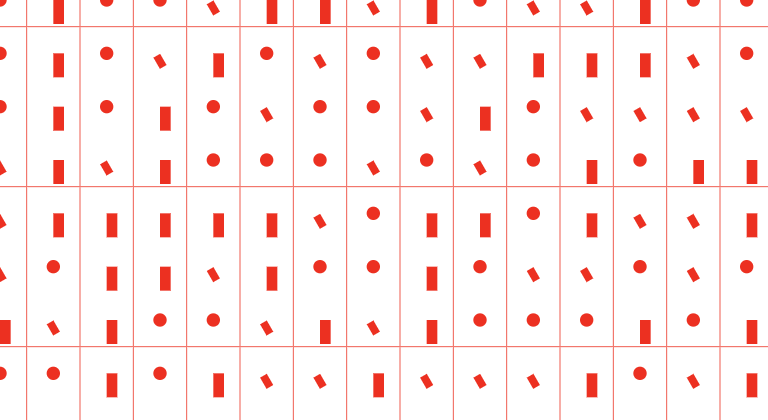
Reproduce this pattern procedurally as a Shadertoy shader.

```glsl
// A grid of thin red lines on white, with one small red mark per cell:
// a disc, an upright bar or a tilted chip, picked by hashing the cell index.
// Vertical rules divide every column; horizontal rules divide every third row.

const float COLUMNS       = 14.4;              // cells across the canvas
const float ROWS_PER_BAND = 3.0;               // cells between horizontal rules
const float RULE_WIDTH    = 0.0148;            // all lengths below in cells
const float DISC_RADIUS   = 0.125;
const vec2  BAR_SIZE      = vec2(0.2, 0.45);   // hangs from the cell centre
const vec2  CHIP_SIZE     = vec2(0.145, 0.243);
const vec2  CHIP_OFFSET   = vec2(0.0, 0.15);
const float CHIP_TILT     = radians(30.0);
const uint  SEED          = 17u;
const vec3  PAPER         = vec3(1.0);
const vec3  INK           = vec3(0.925, 0.19, 0.13);

// Integer hash of a cell index, in [0, 1).
float hashCell(ivec2 cell) {
    uint h = uint(cell.x + 64) * 374761393u + uint(cell.y + 64) * 668265263u + SEED;
    h = (h ^ (h >> 13)) * 1274126177u;
    h = (h ^ (h >> 15)) * 2246822519u;
    h ^= h >> 16;
    return float(h & 0xffffu) / 65536.0;
}

float boxDistance(vec2 p, vec2 halfSize) {
    vec2 d = abs(p) - halfSize;
    return length(max(d, 0.0)) + min(max(d.x, d.y), 0.0);
}

// Signed distance to the mark of one cell; y points down.
float markDistance(vec2 p, float pick) {
    if (pick < 0.35) return length(p) - DISC_RADIUS;
    if (pick < 0.65) return boxDistance(p - 0.5 * BAR_SIZE, 0.5 * BAR_SIZE);
    float c = cos(CHIP_TILT), s = sin(CHIP_TILT);
    return boxDistance((p - CHIP_OFFSET) * mat2(c, -s, s, c), 0.5 * CHIP_SIZE);
}

// Coverage of a rule at distance d; keeps its weight when thinner than a pixel.
float ruleCoverage(float d, float pixel) {
    float reach = 0.5 * (max(RULE_WIDTH, pixel) + pixel);
    return min(1.0, RULE_WIDTH / pixel) * clamp((reach - d) / pixel, 0.0, 1.0);
}

void mainImage(out vec4 fragColor, in vec2 fragCoord) {
    // Cell units, measured from the top left; cells are centred on integers.
    float pixel = COLUMNS / iResolution.x;
    vec2 p = vec2(fragCoord.x, iResolution.y - fragCoord.y) * pixel;
    vec2 cell = floor(p + 0.5);
    vec2 local = p - cell;

    // Marks
    float d = markDistance(local, hashCell(ivec2(cell)));
    float ink = clamp(0.5 - d / pixel, 0.0, 1.0);

    // Rules
    float halfBand = 0.5 * ROWS_PER_BAND;
    float toColumnRule = 0.5 - abs(local.x);
    float toBandRule = abs(mod(p.y - 0.5 + halfBand, ROWS_PER_BAND) - halfBand);
    ink = max(ink, ruleCoverage(toColumnRule, pixel));
    ink = max(ink, ruleCoverage(toBandRule, pixel));

    fragColor = vec4(mix(PAPER, INK, ink), 1.0);
}
```
